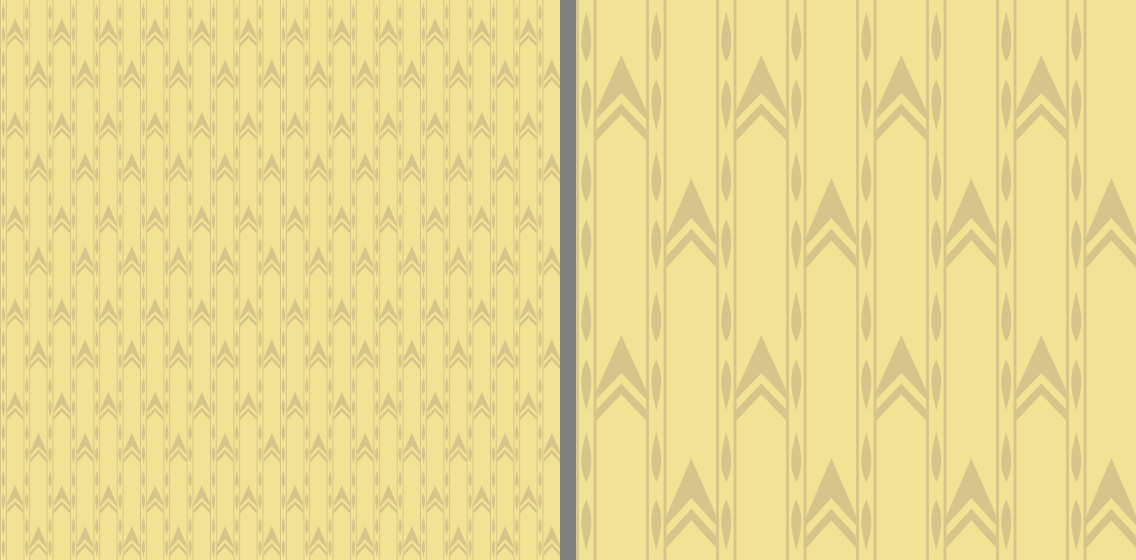
Left, the full canvas; right, a detail of the centre.
Reproduce this pattern procedurally as a Shadertoy shader.

```glsl
// Striped wallpaper: staggered double arrowheads between thin lines and chains of small leaves.

const vec3 GROUND = vec3(0.95, 0.885, 0.58);
const vec3 INK = vec3(0.84, 0.77, 0.54);

const vec2 REPEATS = vec2(12.0, 6.0);   // whole cells across and down
const vec2 CELL = vec2(64.0, 128.0);    // cell size in design units
const float STRIPE = 32.0;              // distance between stripe centres
const float STRIPE_START = 4.7;         // centre of the first leaf chain
const float LINE_OFFSET = 12.0;         // lines on both sides of a stripe
const float LINE_HALF = 0.65;

const vec2 APEX_Y = vec2(25.3, 81.5);   // arrow tips, even and odd stripes
const vec2 STRETCH = vec2(1.0, 1.05);   // arrow heights, even and odd stripes
const float ARROW_HALF = 11.6;
const float TIP_SLOPE = 2.2;
const float WING_SLOPE = 1.05;
const float NOTCH_Y = 17.3;
const float CHEVRON_Y = 22.0;
const float CHEVRON_THICK = 5.0;

const vec2 LEAF_Y = vec2(16.8, 48.0);   // leaf centres, two per half cell
const vec2 LEAF_HALF = vec2(2.2, 11.5);
const float LEAF_SKEW = 0.35;

// Signed distance below a pair of edges falling away from (0, top); negative is below.
float belowRoof(vec2 p, float top, float slope) {
    return (top + slope * p.x - p.y) / sqrt(1.0 + slope * slope);
}

// Solid head with a notched base, over a separate chevron; p.x >= 0, y runs down.
float arrowDistance(vec2 p) {
    float head = max(belowRoof(p, 0.0, TIP_SLOPE), -belowRoof(p, NOTCH_Y, WING_SLOPE));
    float chevron = max(belowRoof(p, CHEVRON_Y, WING_SLOPE),
                        -belowRoof(p, CHEVRON_Y + CHEVRON_THICK, WING_SLOPE));
    return max(min(head, chevron), p.x - ARROW_HALF);
}

// Slender leaf, fuller towards one end.
float leafDistance(vec2 p, float skew) {
    float t = p.y / LEAF_HALF.y;
    float halfWidth = LEAF_HALF.x * (1.0 - t * t) * (1.0 + skew * t);
    return max(p.x - halfWidth, abs(p.y) - LEAF_HALF.y);
}

void mainImage(out vec4 fragColor, in vec2 fragCoord) {
    vec2 uv = fragCoord / iResolution.xy;
    vec2 pos = vec2(uv.x, 1.0 - uv.y) * REPEATS * CELL;
    float pixel = REPEATS.y * CELL.y / iResolution.y;

    // Stripe coordinates, mirrored about the stripe centre
    float across = (pos.x - STRIPE_START) / STRIPE;
    bool odd = mod(floor(across), 2.0) > 0.5;
    float side = abs(fract(across) - 0.5) * STRIPE;

    // Arrows, staggered on alternate stripes
    float apex = odd ? APEX_Y.y : APEX_Y.x;
    float stretch = odd ? STRETCH.y : STRETCH.x;
    float down = mod(pos.y - apex + 0.25 * CELL.y, CELL.y) - 0.25 * CELL.y;
    float d = arrowDistance(vec2(side, down / stretch));

    // Stripe lines
    d = min(d, abs(side - LINE_OFFSET) - LINE_HALF);

    // Leaf chains, alternating in direction
    float leafY = mod(pos.y, 0.5 * CELL.y);
    bool upper = leafY < 0.25 * CELL.y;
    float leafCentre = upper ? LEAF_Y.x : LEAF_Y.y;
    float skew = upper ? LEAF_SKEW : -LEAF_SKEW;
    d = min(d, leafDistance(vec2(0.5 * STRIPE - side, leafY - leafCentre), skew));

    float coverage = clamp(0.5 - d / pixel, 0.0, 1.0);
    fragColor = vec4(mix(GROUND, INK, coverage), 1.0);
}
```
